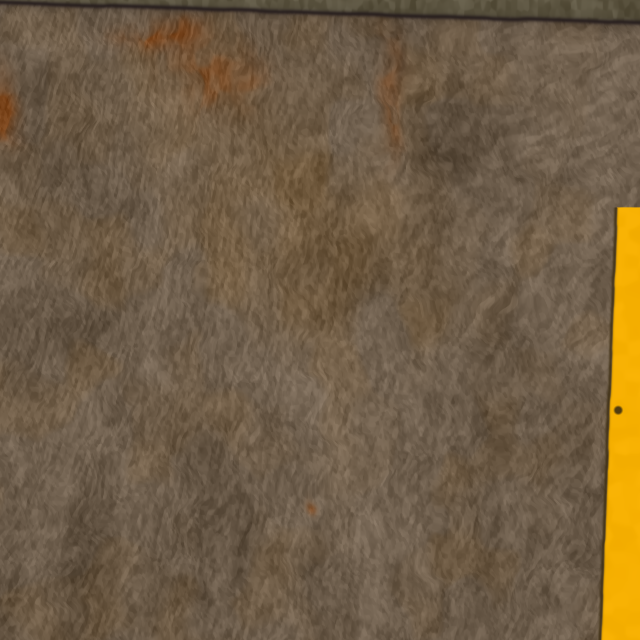
Give the GLSL for this texture, as a Shadertoy shader.

```glsl
const vec3 STONE = vec3(0.425, 0.363, 0.295);
const vec3 OCHRE = vec3(0.46, 0.36, 0.235);
const vec3 RUST = vec3(0.53, 0.29, 0.11);
const vec3 STRIP = vec3(0.37, 0.34, 0.26);
const vec3 SEAM = vec3(0.17, 0.13, 0.13);
const vec3 YELLOW = vec3(0.965, 0.69, 0.005);
const vec3 EDGE_SHADOW = vec3(0.24, 0.18, 0.07);

vec3 hash3(vec2 p) {
    vec3 q = fract(p.xyx * vec3(0.1031, 0.1030, 0.0973));
    q += dot(q, q.yxz + 33.33);
    return fract((q.xxy + q.yzz) * q.zyx);
}

// Smooth cellular noise, centred on zero: cell values blended by distance
float cellNoise(vec2 p) {
    vec2 cell = floor(p);
    float sum = 0.0, weights = 0.0;
    for (int j = -1; j <= 1; j++)
    for (int i = -1; i <= 1; i++) {
        vec2 id = cell + vec2(i, j);
        vec3 h = hash3(id + 71.0);
        vec2 d = id + 0.15 + 0.7 * h.xy - p;
        float w = exp(-7.0 * dot(d, d));
        sum += w * h.z;
        weights += w;
    }
    return sum / weights - 0.5;
}

// Soft elliptical patch
float patchMask(vec2 p, vec2 centre, vec2 radii) {
    vec2 d = (p - centre) / radii;
    return exp(-dot(d, d));
}

// Short brushed fibres that lean by the given slope
float fibres(vec2 p, vec2 scale, float lean) {
    return cellNoise(vec2(p.x - lean * p.y, p.y) * scale);
}

// Broad light and dark stains
float stains(vec2 p) {
    float t = 0.018 * patchMask(p, vec2(0.33, 0.73), vec2(0.10, 0.08));
    t += 0.032 * patchMask(p, vec2(0.63, 0.12), vec2(0.05, 0.07));
    t += 0.020 * patchMask(p, vec2(0.56, 0.36), vec2(0.14, 0.10));
    t += 0.018 * patchMask(p, vec2(0.93, 0.80), vec2(0.15, 0.16));
    t -= 0.050 * patchMask(p, vec2(0.69, 0.74), vec2(0.08, 0.11))
        * smoothstep(0.635, 0.655, p.x);
    t -= 0.040 * patchMask(p, vec2(0.79, 0.38), vec2(0.07, 0.18));
    t -= 0.035 * patchMask(p, vec2(0.13, 0.48), vec2(0.10, 0.05));
    t -= 0.055 * patchMask(p, vec2(0.14, 0.12), vec2(0.035, 0.16));
    t -= 0.045 * patchMask(p, vec2(0.31, 0.16), vec2(0.07, 0.13));
    return t;
}

float rustMask(vec2 p) {
    float r = 0.65 * patchMask(p, vec2(0.25, 0.945), vec2(0.06, 0.022));
    r += 0.50 * patchMask(p, vec2(0.34, 0.88), vec2(0.06, 0.05));
    r += 1.00 * patchMask(p, vec2(0.012, 0.83), vec2(0.020, 0.05));
    r += 0.40 * patchMask(p, vec2(0.61, 0.85), vec2(0.018, 0.09));
    r += 0.75 * patchMask(p, vec2(0.485, 0.212), vec2(0.008, 0.009));
    return r;
}

vec3 stoneColor(vec2 p) {
    vec2 warp = 0.012 * vec2(cellNoise(p * 19.0), cellNoise(p * 17.0 + 40.0));
    vec2 q = p + 2.0 * warp;
    float lean = 0.15 * sin(5.0 * p.x + 2.0);
    float grain = 0.085 * fibres(p + warp, vec2(150.0, 62.0), 0.3 + lean)
                + 0.060 * fibres(p + warp + 3.0, vec2(240.0, 130.0), -0.25);
    float mottle = 0.045 * cellNoise(q * vec2(9.0, 8.0) + 13.0)
                 + 0.050 * cellNoise(q * vec2(27.0, 21.0) + 29.0);
    float streaks = 0.05 * cellNoise(q * vec2(38.0, 5.0) + 51.0)
                  * (1.0 - smoothstep(0.1, 0.5, p.y));
    float tone = grain + mottle + streaks + stains(q);

    float ochre = 0.60 * patchMask(q, vec2(0.45, 0.64), vec2(0.24, 0.17))
                + 0.8 * cellNoise(q * vec2(16.0, 13.0) + 83.0);
    float rust = rustMask(q) * (1.0 + 1.2 * cellNoise(q * vec2(55.0, 36.0)));
    vec3 col = mix(STONE, OCHRE, clamp(ochre, 0.0, 0.75));
    col = mix(col, RUST, clamp(rust, 0.0, 0.85));
    return col + tone * vec3(1.05, 1.0, 0.96);
}

void mainImage(out vec4 fragColor, in vec2 fragCoord) {
    vec2 uv = fragCoord / iResolution.xy;
    float soft = max(0.0016, 1.0 / iResolution.y);
    vec3 col = stoneColor(uv);

    // Sloping seam with a mossy strip above
    float seam = uv.y - (0.996 - 0.032 * uv.x) - 0.002 * cellNoise(uv * 25.0);
    vec3 strip = STRIP + 0.10 * cellNoise(uv * vec2(120.0, 70.0))
               + 0.05 * cellNoise(uv * 30.0);
    col = mix(col, strip, smoothstep(-soft, soft, seam));
    col = mix(col, SEAM, 0.85 * exp(-pow(seam / 0.004, 2.0)));
    col *= 1.0 - 0.15 * exp(-abs(seam) / 0.012);

    // Slanted yellow panel with a thin dark border
    float side = uv.x - (0.939 + 0.038 * uv.y) - 0.0015 * cellNoise(uv * 40.0);
    float top = 0.676 - uv.y + 0.001 * cellNoise(uv * 60.0);
    float inside = min(side, top);
    float border = exp(-pow((side + 0.002) / 0.0028, 2.0))
                 * smoothstep(-soft, soft, top);
    vec3 paint = YELLOW + 0.03 * cellNoise(uv * 45.0);
    col = mix(col, paint, smoothstep(-soft, soft, inside));
    col = mix(col, EDGE_SHADOW, 0.8 * border);

    // Bolt hole in the panel
    float hole = length(uv - vec2(0.966, 0.359)) - 0.0055;
    col = mix(col, EDGE_SHADOW, 0.9 * (1.0 - smoothstep(-soft, 2.0 * soft, hole)));

    fragColor = vec4(clamp(col, 0.0, 1.0), 1.0);
}
```
